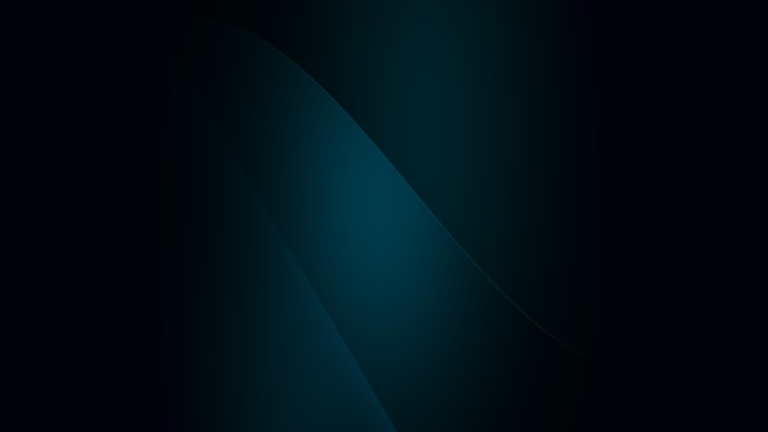
Give the GLSL for this background, as a Shadertoy shader.

```glsl
const vec3 NIGHT = vec3(0.0, 0.005, 0.035);
const vec3 VEIL = vec3(0.0, 0.016, 0.026);
const vec3 TEAL = vec3(0.0, 0.225, 0.285);
const vec3 DEEP_TEAL = vec3(0.0, 0.122, 0.146);
const vec3 LOW_TEAL = vec3(0.0, 0.105, 0.132);
const vec3 RIM = vec3(0.0, 0.105, 0.145);
const vec3 HAIRLINE = vec3(0.015, 0.050, 0.055);

// Elliptical Gaussian falloff around a centre
float glow(vec2 p, vec2 centre, vec2 radius) {
    vec2 q = (p - centre) / radius;
    return exp(-0.5 * dot(q, q));
}

// Approximate signed distance to a falling sine curve, positive above
float sineDistance(vec2 p, vec2 centre, float height, float frequency) {
    float phase = clamp((p.x - centre.x) * frequency, -1.5708, 1.5708);
    float slope = height * frequency * cos(phase);
    return (p.y - centre.y + height * sin(phase)) / sqrt(1.0 + slope * slope);
}

// Signed distance to a straight edge, positive on the normal side
float lineDistance(vec2 p, vec2 origin, vec2 normal) {
    return dot(p - origin, normalize(normal));
}

float cover(float d, float softness) {
    return smoothstep(-softness, softness, d);
}

void mainImage(out vec4 fragColor, in vec2 fragCoord) {
    vec2 p = vec2(fragCoord.x - 0.5 * iResolution.x, fragCoord.y) / iResolution.y;
    float pixel = 1.0 / iResolution.y;

    // Dark backdrop with a faint oval veil
    float oval = length((p - vec2(-0.01, 0.46)) / vec2(0.53, 0.95));
    vec3 base = mix(VEIL, NIGHT, smoothstep(0.94, 1.02, oval));

    // Three glowing sheets
    vec3 middle = TEAL * glow(p, vec2(-0.009, 0.537), vec2(0.172, 0.345));
    vec3 upper = DEEP_TEAL * glow(p, vec2(0.095, 0.70), vec2(0.168, 0.47));
    vec3 lower = LOW_TEAL * glow(p, vec2(-0.171, 0.144), vec2(0.145, 0.35));

    // Sheet boundaries
    float curve = sineDistance(p, vec2(0.074, 0.551), 0.412, 2.94);
    float fold = lineDistance(p, vec2(-0.194, 0.382), vec2(1.70, 1.0));

    // Light gathered below the straight fold
    float rim = exp(min(fold, 0.0) / 0.06) * exp(-0.5 * pow(p.y / 0.38, 2.0));
    lower += RIM * rim;

    vec3 light = mix(middle, upper, cover(curve, pixel));
    light = mix(light, lower, cover(-fold, 1.2 * pixel));

    // Fine bright line along the curved edge
    float span = 1.0 - smoothstep(0.22, 0.43, abs(p.x - 0.074));
    float hair = exp(-pow(curve / max(0.0022, 0.7 * pixel), 2.0));
    light += HAIRLINE * hair * (0.2 + 0.8 * span) * cover(0.43 - abs(p.x - 0.074), 0.02);

    fragColor = vec4(base * (1.0 - 0.5 * smoothstep(0.0, 0.2, light.g)) + light, 1.0);
}
```
